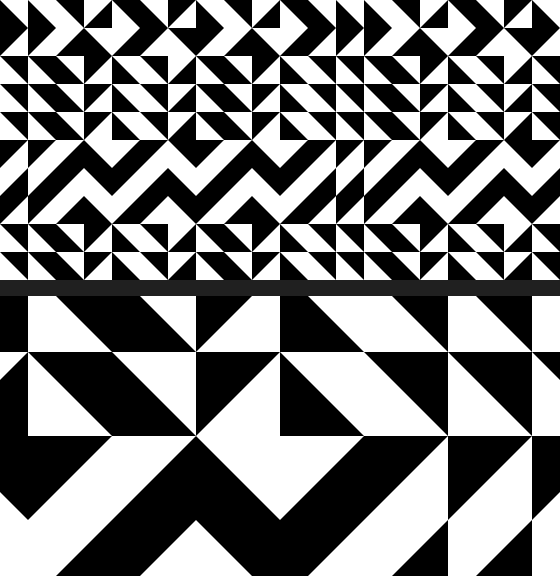
Top, the full canvas; bottom, a detail of the centre.
Reproduce this pattern procedurally as a Shadertoy shader.

```glsl
// Black and white half-square triangles on a 20 by 10 grid.
// Each triangle is turned by the sum of a column turn and a row turn (mod 4);
// both turn sequences are mirrored, so the design repeats every 12 cells.

const float ROWS = 10.0;     // cells per canvas height
const int PERIOD = 12;       // cells before the turns repeat
const int SAMPLES = 5;       // antialiasing samples per pixel side

const vec3 PAPER = vec3(1.0);
const vec3 INK = vec3(0.0);

// Quarter turns along half a period, from one mirror line to the next.
const int COLUMN_TURNS[7] = int[7](0, 0, 2, 3, 2, 0, 1);
const int ROW_TURNS[7] = int[7](0, 1, 2, 2, 2, 1, 3);

// Reflects a cell index into the half period 0..6.
int mirrorIndex(int index) {
    int halfPeriod = PERIOD / 2;
    int wrapped = ((index % PERIOD) + PERIOD) % PERIOD;
    return halfPeriod - abs(wrapped - halfPeriod);
}

// Clockwise quarter turns of the triangle in a cell.
int cellTurn(ivec2 cell) {
    return (COLUMN_TURNS[mirrorIndex(cell.x)] + ROW_TURNS[mirrorIndex(cell.y)]) % 4;
}

// Direction of the inked corner: 0 bottom left, 1 top left, 2 top right, 3 bottom right.
vec2 cornerDirection(int turn) {
    float x = turn >= 2 ? 1.0 : -1.0;
    float y = (turn == 1 || turn == 2) ? 1.0 : -1.0;
    return vec2(x, y);
}

// Ink coverage at a point in cell units, with rows counted from the top.
float triangleInk(vec2 point, float blur) {
    vec2 local = fract(point) - 0.5;
    local.y = -local.y;
    int turn = cellTurn(ivec2(floor(point)));
    float distanceInside = dot(local, cornerDirection(turn)) * inversesqrt(2.0);
    return clamp(0.5 + distanceInside / blur, 0.0, 1.0);
}

// Averages ink over one pixel to smooth both diagonals and cell borders.
float pixelInk(vec2 fragCoord, float pixelSize) {
    float sampleStep = 1.0 / float(SAMPLES);
    float total = 0.0;
    for (int j = 0; j < SAMPLES; j++) {
        for (int i = 0; i < SAMPLES; i++) {
            vec2 offset = (vec2(i, j) + 0.5) * sampleStep - 0.5;
            vec2 point = (fragCoord + offset) * pixelSize;
            point.y = ROWS - point.y;
            total += triangleInk(point, pixelSize * sampleStep);
        }
    }
    return total * sampleStep * sampleStep;
}

void mainImage(out vec4 fragColor, in vec2 fragCoord) {
    float pixelSize = ROWS / iResolution.y;
    float ink = pixelInk(fragCoord, pixelSize);
    fragColor = vec4(mix(PAPER, INK, ink), 1.0);
}
```
